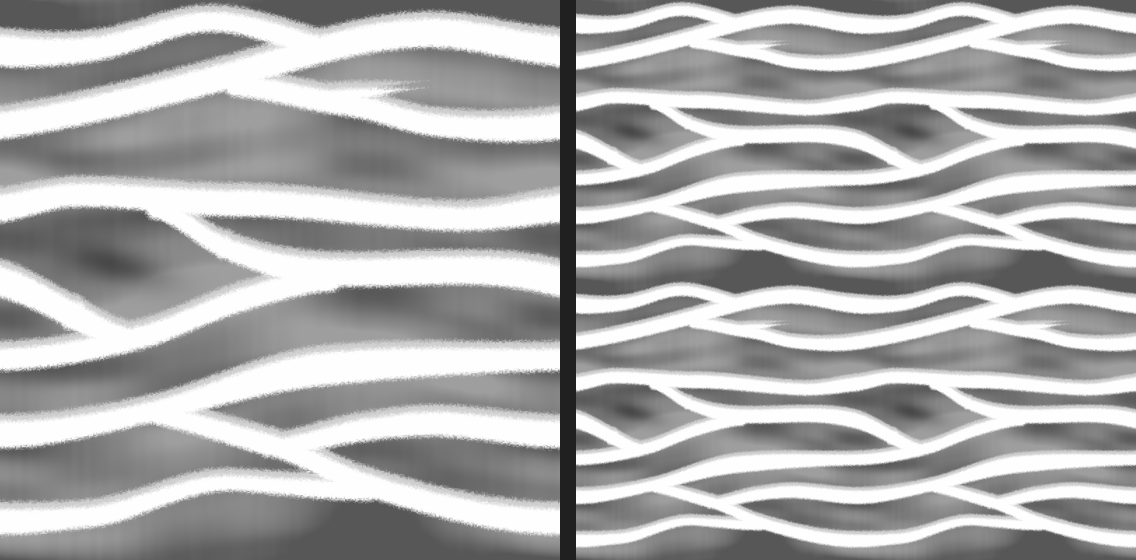
Left, the tile; right, the same tile 2 across and 2 down.
Write a WebGL 1 fragment shader that draws this texture map.

```glsl
precision highp float;
// Pale braided strands with a light grey upper rim over smoky grey bands.
// Each strand is a chain of cubic arcs that leaves at the right edge and
// re-enters at the left; clouds and grain are value noise that wraps.
uniform vec2 u_resolution;

const float TAU = 6.2831853;
const float RIM_HEIGHT = 0.0125;
const vec3 STRAND_WHITE = vec3(0.995);
const vec3 RIM_GREY = vec3(0.81);

float hash(vec2 cell) {
  vec3 q = fract(cell.xyx * vec3(0.1031, 0.1030, 0.0973));
  q += dot(q, q.yzx + 33.33);
  return fract((q.x + q.y) * q.z);
}

// Value noise on the unit tile with a whole number of cells per side
float tileNoise(vec2 p, vec2 cells) {
  vec2 g = p * cells;
  vec2 i = floor(g);
  vec2 f = g - i;
  f = f * f * f * (f * (f * 6.0 - 15.0) + 10.0);
  vec2 lo = mod(i, cells);
  vec2 hi = mod(i + 1.0, cells);
  float bottom = mix(hash(lo), hash(vec2(hi.x, lo.y)), f.x);
  float top = mix(hash(vec2(lo.x, hi.y)), hash(hi), f.x);
  return mix(bottom, top, f.y);
}

// Distance to a cubic arc between two nodes (x, height, slope, half width)
float arc(vec2 p, vec4 a, vec4 b) {
  float span = b.x - a.x;
  float x = clamp(p.x, a.x, b.x);
  float t = (x - a.x) / span;
  float s = 1.0 - t;
  float ease = t * t * (3.0 - 2.0 * t);
  float bend = span * t * s * (a.z * s - b.z * t);
  float height = mix(a.y, b.y, ease) + bend;
  return length(vec2(p.x - x, p.y - height)) - mix(a.w, b.w, ease);
}

float strand(vec2 p, vec4 a, vec4 b, vec4 c, vec4 d) {
  return min(arc(p, a, b), min(arc(p, b, c), arc(p, c, d)));
}

// Signed distance to the whole braid
float braid(vec2 p) {
  // Heights at which strands cross the side edges: (height, slope, half width)
  vec3 e1 = vec3(0.909, -0.08, 0.028);
  vec3 e2 = vec3(0.775, 0.14, 0.024);
  vec3 e3 = vec3(0.628, 0.12, 0.025);
  vec3 e4 = vec3(0.497, -0.25, 0.028);
  vec3 e5 = vec3(0.358, 0.02, 0.020);
  vec3 e6 = vec3(0.224, -0.01, 0.024);
  vec3 e7 = vec3(0.068, -0.01, 0.023);

  // Upper pair, its branch and a tapering spur
  float d = strand(p, vec4(0.0, e1), vec4(0.17, 0.913, 0.13, 0.022),
    vec4(0.378, 0.961, 0.0, 0.018), vec4(0.56, 0.918, -0.3, 0.021));
  d = min(d, strand(p, vec4(0.0, e2), vec4(0.39, 0.86, 0.26, 0.025),
    vec4(0.77, 0.941, 0.0, 0.026), vec4(1.0, e1)));
  d = min(d, strand(p, vec4(0.42, 0.848, -0.1, 0.02), vec4(0.61, 0.815, -0.13, 0.021),
    vec4(0.78, 0.776, -0.1, 0.02), vec4(1.0, e2)));
  d = min(d, arc(p, vec4(0.58, 0.825, 0.1, 0.014), vec4(0.83, 0.846, 0.0, -0.008)));

  // Middle strand and the fork below it
  vec4 sag = vec4(0.81, 0.609, -0.03, 0.021);
  d = min(d, strand(p, vec4(0.0, e3), vec4(0.14, 0.652, 0.0, 0.021),
    vec4(0.42, 0.637, 0.0, 0.024), sag));
  d = min(d, arc(p, sag, vec4(1.0, e3)));
  vec4 crest = vec4(0.82, 0.517, 0.0, 0.025);
  d = min(d, strand(p, vec4(0.28, 0.628, -0.25, 0.02), vec4(0.4, 0.558, -0.4, 0.02),
    vec4(0.56, 0.515, -0.07, 0.025), crest));
  d = min(d, arc(p, crest, vec4(1.0, e4)));
  vec4 slide = vec4(0.13, 0.437, -0.5, 0.026);
  d = min(d, arc(p, vec4(0.0, e4), slide));
  d = min(d, arc(p, slide, vec4(0.23, 0.395, -0.2, 0.02)));
  d = min(d, strand(p, vec4(0.0, e5), vec4(0.25, 0.397, 0.25, 0.021),
    vec4(0.43, 0.464, 0.3, 0.021), vec4(0.59, 0.502, 0.1, 0.022)));

  // Lower strands and their links
  d = min(d, strand(p, vec4(0.0, e6), vec4(0.26, 0.262, 0.22, 0.019),
    vec4(0.57, 0.34, 0.11, 0.03), vec4(1.0, e5)));
  d = min(d, strand(p, vec4(0.27, 0.262, -0.2, 0.018), vec4(0.48, 0.206, -0.26, 0.02),
    vec4(0.66, 0.132, -0.3, 0.021), vec4(1.0, e7)));
  d = min(d, strand(p, vec4(0.0, e7), vec4(0.16, 0.077, 0.1, 0.019),
    vec4(0.42, 0.137, -0.06, 0.014), vec4(0.66, 0.124, 0.0, 0.018)));
  return min(d, strand(p, vec4(0.48, 0.2, 0.05, 0.016), vec4(0.65, 0.232, 0.13, 0.02),
    vec4(0.77, 0.243, 0.0, 0.022), vec4(1.0, e6)));
}

// Smoky horizontal bands, faint upright streaks and one dark hollow
float smoke(vec2 p) {
  vec2 q = p + vec2(0.0, 0.025 * sin(TAU * p.x + 1.0));
  float cloud = 0.6 * tileNoise(q, vec2(3.0, 13.0)) + 0.4 * tileNoise(q, vec2(6.0, 22.0));
  float streak = tileNoise(p, vec2(90.0, 5.0)) - 0.5;
  vec2 fromHollow = p - vec2(0.21, 0.525);
  fromHollow.y += 0.25 * fromHollow.x;
  float hollow = exp(-dot(fromHollow * fromHollow, vec2(120.0, 900.0)));
  float grey = 0.475 + 0.46 * (cloud - 0.5) + 0.015 * streak - 0.035 * cos(TAU * p.y);
  return clamp(grey, 0.34, 0.62) - 0.22 * hollow;
}

void main() {
  vec2 p = gl_FragCoord.xy / u_resolution;
  float grain = 0.005 * (tileNoise(p, vec2(400.0)) - 0.5);
  float body = 1.0 - smoothstep(-0.006, 0.006, braid(p) + grain);
  float rim = 1.0 - smoothstep(-0.005, 0.006, braid(p - vec2(0.0, RIM_HEIGHT)) + grain);
  vec3 color = mix(vec3(smoke(p)), RIM_GREY, rim);
  gl_FragColor = vec4(mix(color, STRAND_WHITE, body), 1.0);
}
```
